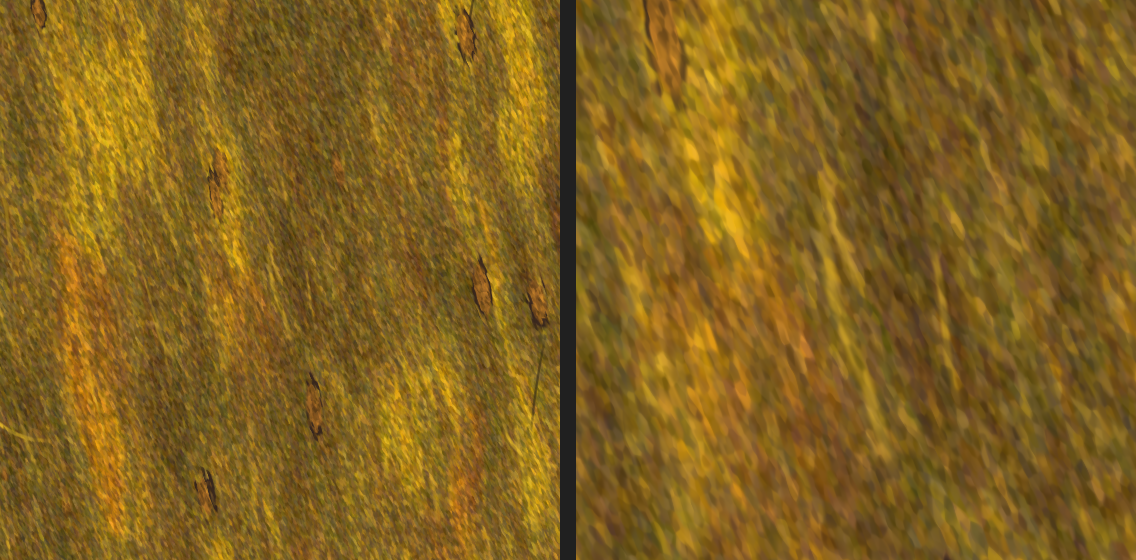
Left: the whole. Right: its middle third, enlarged.
Write a Shadertoy shader that draws this texture.

```glsl
vec3 hash(vec2 p) {
    vec3 q = fract(vec3(p.xyx) * vec3(0.1031, 0.1030, 0.0973));
    q += dot(q, q.yxz + 33.33);
    return fract((q.xxy + q.yzz) * q.zyx);
}

// Smooth cellular noise: three values blended between jittered cells, centred on zero
vec3 cells(vec2 p) {
    vec2 id = floor(p);
    vec3 sum = vec3(0.0);
    float total = 0.0;
    for (int y = -1; y <= 1; y++)
    for (int x = -1; x <= 1; x++) {
        vec2 cell = id + vec2(x, y);
        vec2 d = cell + hash(cell).xy - p;
        float weight = exp(-6.0 * dot(d, d));
        sum += weight * hash(cell + 57.0);
        total += weight;
    }
    return sum / total - 0.5;
}

// Coordinates whose y axis leans from upper left to lower right
vec2 lean(vec2 p, float a) {
    return vec2(p.x * cos(a) + p.y * sin(a), p.y * cos(a) - p.x * sin(a));
}

// Tapered thread along y, curved by bend
float thread(vec2 q, float len, float bend, float width) {
    float slope = 2.0 * bend * q.y;
    float d = abs(q.x - bend * q.y * q.y) / sqrt(1.0 + slope * slope);
    float taper = 1.0 - smoothstep(0.3, 1.0, abs(q.y) / len);
    return taper * (1.0 - smoothstep(0.2 * width, width, d));
}

void mainImage(out vec4 fragColor, in vec2 fragCoord) {
    vec2 uv = fragCoord / iResolution.y;
    vec2 extent = iResolution.xy / iResolution.y;

    // Long streaks, gently warped
    vec2 s = lean(uv, 0.2);
    s.x += 0.012 * sin(7.0 * s.y + 5.0 * s.x) + 0.005 * sin(19.0 * s.y + 11.0 * s.x);
    vec3 broad = cells(s * vec2(7.0, 2.2) + 12.0);
    vec3 medium = cells(s * vec2(21.0, 4.5) + 21.0);
    vec3 streak = cells(s * vec2(60.0, 8.0) + 40.0);
    vec3 strand = cells(lean(uv, 0.32) * vec2(120.0, 14.0) + 70.0);

    // Short slanted grain
    vec2 g = lean(uv, 0.45 + 0.02 * sin(9.0 * uv.x + 4.0 * uv.y));
    vec3 grain = cells(g * vec2(210.0, 78.0));
    vec3 fine = cells(g * vec2(330.0, 150.0) + 9.0);

    // Tone from dark olive to gold, with sparse bright flecks
    float gold = smoothstep(0.06, 0.3, 0.45 * broad.x + 0.45 * medium.x + 0.3 * streak.x);
    float fleck = smoothstep(0.16, 0.4, grain.x + 0.5 * strand.x);
    float tone = 0.475 + 0.2 * broad.x + 0.19 * medium.x + 0.15 * streak.x + 0.11 * strand.x
               + (0.24 + 0.12 * gold) * grain.x + 0.23 * fine.x + 0.13 * gold + 0.07 * fleck;
    vec3 color = mix(vec3(0.22, 0.165, 0.07), vec3(0.505, 0.39, 0.14), clamp(tone * 2.0, 0.0, 1.0));
    color = mix(color, vec3(0.88, 0.68, 0.16), clamp(tone * 2.0 - 1.0, 0.0, 1.1));

    // Green, rust and pale tints
    float rust = smoothstep(0.02, 0.35, 0.6 * broad.z + 0.5 * medium.z);
    color *= mix(vec3(1.0), vec3(1.04, 0.89, 0.92), rust);
    color += (0.07 * grain.y + 0.05 * streak.y) * vec3(0.6, -0.5, -0.2);
    color.b += 0.1 * grain.z + 0.07 * fine.z - 0.05 * gold;

    // Fine golden threads, the first two hooked
    for (int i = 0; i < 36; i++) {
        vec3 h = hash(vec2(i, 31));
        vec3 k = hash(vec2(i, 83));
        bool hooked = i < 2;
        vec2 q = lean(uv - h.xy * extent, hooked ? 0.8 : 0.12 + 0.3 * k.x);
        q.x += 0.0015 * sin(60.0 * q.y + 9.0 * h.z);
        float len = hooked ? 0.1 : 0.03 + 0.11 * h.z;
        float bend = hooked ? 6.0 : 1.2 * (k.y - 0.5);
        float strength = (hooked ? 0.8 : 0.25 + 0.4 * k.z) * (0.8 + 0.9 * grain.y);
        float cover = thread(q, len, bend, 0.003 + 0.003 * k.y);
        color = mix(color, vec3(0.77, 0.62, 0.14) * (1.0 + 0.4 * grain.x), strength * cover);
    }

    // A few dark cracks leaning the other way
    for (int i = 0; i < 2; i++) {
        vec2 q = lean(uv - hash(vec2(i, 141)).xy * extent, -0.15);
        color = mix(color, vec3(0.2, 0.16, 0.08), 0.6 * thread(q, 0.11, 0.4, 0.0035));
    }

    // Slim orange knots, the larger ones edged by a broken dark rim
    for (int i = 0; i < 12; i++) {
        vec3 h = hash(vec2(i, 217));
        float radius = 0.006 + 0.013 * h.z * h.z;
        vec2 q = lean(uv - h.xy * extent, 0.1 + 0.12 * h.x) * vec2(1.0, 0.3);
        float d = length(q) - radius + 0.006 * grain.x + 0.008 * streak.z;
        float fill = 1.0 - smoothstep(-0.004, 0.002, d);
        float rim = 1.0 - smoothstep(0.0005, 0.004, abs(d));
        rim *= smoothstep(-0.3, 0.15, strand.y + 0.5 * grain.z) * smoothstep(0.4, 0.65, h.z);
        vec3 amber = vec3(0.6, 0.37, 0.13) * (1.0 + 0.5 * grain.x + 0.4 * fine.x);
        color = mix(color, amber, 0.75 * fill);
        color = mix(color, vec3(0.18, 0.12, 0.11), 0.85 * rim);
    }

    fragColor = vec4(clamp(color, 0.0, 1.0), 1.0);
}
```
